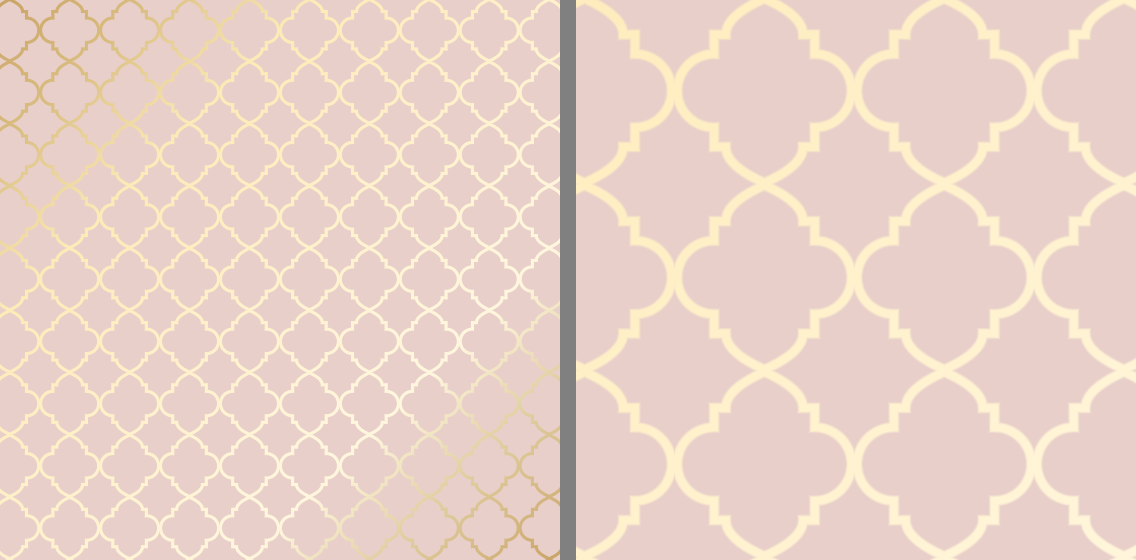
Left: the whole. Right: its middle third, enlarged.
Write a three.js fragment shader that draws this pattern.

```glsl
// Quatrefoil trellis: thin gold outlines on blush, each tile folded to one
// quarter and drawn from a side lobe, a square notch and an ogee tip.
// A diagonal metallic ramp runs over the whole canvas and tints the lines.
varying vec2 vUv;

// Lengths are in units of 1/1152 of the canvas.
const float UNITS = 1152.0;
const vec2 TILE = vec2(123.3, 128.0);
const vec2 TILE_CENTER = vec2(143.3, 65.8);
const float HALF_LINE = 3.25;
const float SOFTNESS = 1.25;

// Quarter outline, measured from the tile center.
const vec2 LOBE_CENTER = vec2(34.5, 0.0);
const float LOBE_RADIUS = 25.2;
const float NOTCH_TOP = 38.5;
const vec2 TIP = vec2(0.0, 63.2);
const vec2 TIP_CONTROL = vec2(26.5, 51.5);
const vec2 TIP_FOOT = vec2(26.5, 38.5);
const int TIP_STEPS = 10;

const vec3 BLUSH = vec3(0.910, 0.812, 0.790);
const vec3 GOLD_DEEP = vec3(0.79, 0.64, 0.40);
const vec3 GOLD_MID = vec3(0.85, 0.74, 0.50);
const vec3 GOLD_BRIGHT = vec3(0.99, 0.92, 0.72);
const vec3 GOLD_CREAM = vec3(1.00, 0.945, 0.80);
const vec3 GOLD_PALE = vec3(1.00, 0.965, 0.87);
const vec3 GOLD_DULL = vec3(0.88, 0.81, 0.63);

float segmentDistance(vec2 p, vec2 a, vec2 b) {
  vec2 ab = b - a;
  return length(p - a - ab * clamp(dot(p - a, ab) / dot(ab, ab), 0.0, 1.0));
}

// Axis-aligned line with square ends, so that the notch keeps sharp corners.
float squareLine(vec2 p, vec2 a, vec2 b) {
  vec2 q = abs(p - 0.5 * (a + b)) - 0.5 * abs(b - a);
  return max(q.x, q.y);
}

vec2 tipCurve(float t) {
  return mix(mix(TIP, TIP_CONTROL, t), mix(TIP_CONTROL, TIP_FOOT, t), t);
}

float outlineDistance(vec2 p) {
  // Notch between tip and lobe
  vec2 corner = vec2(LOBE_CENTER.x, NOTCH_TOP);
  float d = squareLine(p, TIP_FOOT, corner);
  d = min(d, squareLine(p, corner, LOBE_CENTER + vec2(0.0, LOBE_RADIUS)));

  // Round side lobe
  vec2 fromLobe = p - LOBE_CENTER;
  if (fromLobe.x > 0.0) d = min(d, abs(length(fromLobe) - LOBE_RADIUS));

  // Ogee tip
  vec2 start = TIP;
  for (int i = 1; i <= TIP_STEPS; i++) {
    vec2 end = tipCurve(float(i) / float(TIP_STEPS));
    d = min(d, segmentDistance(p, start, end));
    start = end;
  }
  return d;
}

float ramp(float a, float b, float t) {
  return clamp((t - a) / (b - a), 0.0, 1.0);
}

// Metallic ramp from the upper left (0) to the lower right (1)
vec3 goldColor(float t) {
  vec3 c = mix(GOLD_DEEP, GOLD_MID, ramp(0.0, 0.13, t));
  c = mix(c, GOLD_BRIGHT, ramp(0.13, 0.28, t));
  c = mix(c, GOLD_CREAM, ramp(0.28, 0.50, t));
  c = mix(c, GOLD_PALE, ramp(0.50, 0.70, t));
  c = mix(c, GOLD_DULL, ramp(0.72, 0.84, t));
  return mix(c, GOLD_DEEP, ramp(0.84, 1.0, t));
}

void main() {
  vec2 cell = fract((vUv * UNITS - TILE_CENTER) / TILE + 0.5) - 0.5;
  float d = outlineDistance(abs(cell * TILE));
  float line = 1.0 - smoothstep(HALF_LINE - SOFTNESS, HALF_LINE + SOFTNESS, d);
  vec3 gold = goldColor(0.5 * (vUv.x + 1.0 - vUv.y));
  gl_FragColor = vec4(mix(BLUSH, gold, line), 1.0);
}
```
